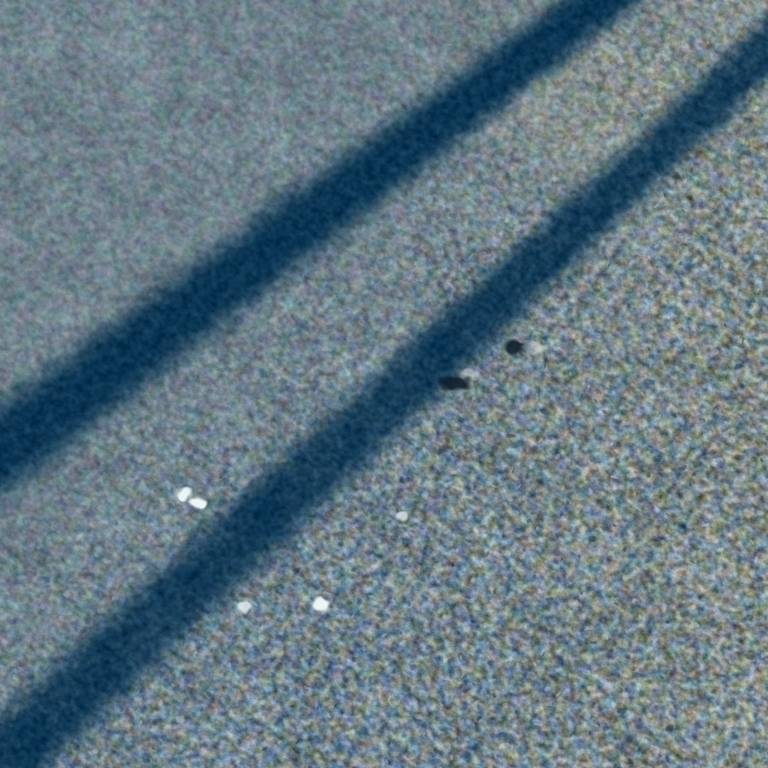
Give the GLSL for this texture, as a three.js fragment shader.

```glsl
varying vec2 vUv;

const vec3 COOL_GROUND = vec3(0.435, 0.505, 0.545);
const vec3 WARM_GROUND = vec3(0.505, 0.545, 0.535);
const vec3 SHADE = vec3(0.025, 0.195, 0.315);
const vec3 PEBBLE = vec3(0.84, 0.88, 0.88);
const vec3 HOLLOW = vec3(0.04, 0.10, 0.15);
const vec2 UPPER_START = vec2(0.0, 0.413);
const vec2 UPPER_END = vec2(0.785, 1.0);
const vec2 LOWER_START = vec2(0.0, 0.005);
const vec2 LOWER_END = vec2(1.0, 0.937);
const float GRAIN_SCALE = 78.0;
const float SMOOTH_CONTRAST = 0.17;
const float ROUGH_CONTRAST = 0.40;
const float FLECK_CELLS = 62.0;

vec2 hash2(vec2 p) {
  vec3 q = fract(vec3(p.xyx) * vec3(0.1031, 0.1030, 0.0973));
  q += dot(q, q.yzx + 33.33);
  return fract((q.xx + q.yz) * q.zy);
}

vec2 gradientAt(vec2 cell) {
  float angle = 6.28318 * hash2(cell).x;
  return vec2(cos(angle), sin(angle));
}

float gradientNoise(vec2 p) {
  vec2 i = floor(p), f = fract(p);
  vec2 u = f * f * f * (f * (f * 6.0 - 15.0) + 10.0);
  vec2 e = vec2(1.0, 0.0);
  float low = mix(dot(gradientAt(i), f), dot(gradientAt(i + e), f - e), u.x);
  float high = mix(dot(gradientAt(i + e.yx), f - e.yx),
                   dot(gradientAt(i + 1.0), f - 1.0), u.x);
  return mix(low, high, u.y);
}

float fbm(vec2 p) {
  float sum = 0.0, amp = 0.6;
  for (int i = 0; i < 3; i++) {
    sum += amp * gradientNoise(p);
    p = mat2(1.6, 1.2, -1.2, 1.6) * p + 17.3;
    amp *= 0.6;
  }
  return sum;
}

// Soft band whose half width tapers from start to end
float shadowBand(vec2 p, vec2 a, vec2 b, float startWidth, float endWidth) {
  vec2 along = b - a, rel = p - a;
  float t = dot(rel, along) / dot(along, along);
  float d = length(rel - along * t);
  float w = mix(startWidth, endWidth, clamp(t, 0.0, 1.0));
  return 1.0 - smoothstep(0.35 * w, 1.45 * w, d);
}

float spot(vec2 p, vec2 center, vec2 radius) {
  return 1.0 - smoothstep(0.55, 1.25, length((p - center) / radius));
}

// Sparse irregular pebbles; x is coverage, y is brightness choice
vec2 flecks(vec2 p) {
  vec2 q = p * FLECK_CELLS, cell = floor(q);
  vec2 kind = hash2(cell + 71.0);
  vec2 center = 0.3 + 0.4 * hash2(cell);
  vec2 radius = mix(vec2(0.13), vec2(0.29), hash2(cell + 19.0));
  return vec2(spot(fract(q), center, radius) * step(0.62, kind.x), kind.y);
}

void main() {
  vec2 p = vUv;
  float rough = smoothstep(-0.55, 0.45, p.x - p.y + 0.25 * fbm(p * 7.0));
  float warm = smoothstep(0.35, 1.25, p.x + 0.15 * fbm(p * 5.0 + 4.0));

  // Broad ground tone
  vec3 color = mix(COOL_GROUND, WARM_GROUND, warm);
  color += 0.09 * fbm(p * 9.0) + 0.07 * fbm(p * 24.0 + 8.0);
  color += vec3(0.05, 0.035, 0.01) * spot(p, vec2(0.77, 0.86), vec2(0.14, 0.09));

  // Gravel grain with faint colour variation
  mat2 tilt = mat2(0.82, 0.57, -0.57, 0.82);
  vec2 g = tilt * p * GRAIN_SCALE;
  float grain = fbm(g * vec2(0.9, 1.15)) + 0.45 * gradientNoise(g * 1.7 + 31.0);
  float contrast = mix(SMOOTH_CONTRAST, ROUGH_CONTRAST, rough);
  color += contrast * grain;
  color += vec3(0.10, 0.03, -0.09) * gradientNoise(g * 0.8 + 53.0) * (0.4 + rough);
  color += vec3(-0.04, 0.05, -0.01) * gradientNoise(g * 0.6 + 91.0);

  // Scattered light and dark flecks
  vec2 fleck = flecks(tilt * p + 0.006 * gradientNoise(p * 90.0));
  vec3 fleckColor = mix(HOLLOW, PEBBLE, smoothstep(0.25, 0.4, fleck.y));
  color = mix(color, fleckColor, fleck.x * mix(0.10, 0.34, rough));

  // Two diagonal shadows with ragged penumbrae
  vec2 ragged = p + 0.012 * vec2(fbm(p * 28.0), fbm(p * 28.0 + 40.0))
                  + 0.008 * gradientNoise(p * 95.0);
  float upper = shadowBand(ragged, UPPER_START, UPPER_END, 0.053, 0.033);
  float lower = shadowBand(ragged, LOWER_START, LOWER_END, 0.050, 0.031);
  float shade = max(upper, lower * (0.92 + 0.25 * fbm(p * 13.0)));
  vec3 shadeColor = SHADE + vec3(0.09, 0.11, 0.11) * grain;
  color = mix(color, shadeColor, clamp(shade, 0.0, 1.0) * 0.96);

  // Hollows and pale stones beside the lower shadow
  vec2 s = p + 0.007 * vec2(gradientNoise(p * 70.0), gradientNoise(p * 70.0 + 9.0));
  float hollow = max(spot(s, vec2(0.673, 0.548), vec2(0.017, 0.010)),
                     spot(s, vec2(0.592, 0.502), vec2(0.020, 0.010)));
  color = mix(color, HOLLOW, 0.85 * hollow);
  float stones = max(spot(s, vec2(0.698, 0.546), vec2(0.016, 0.008)),
                     spot(s, vec2(0.612, 0.514), vec2(0.012, 0.007)));
  color = mix(color, PEBBLE, 0.55 * stones);

  // Bright isolated pebbles
  float bright = max(spot(s, vec2(0.238, 0.356), vec2(0.010, 0.008)),
                     spot(s, vec2(0.258, 0.346), vec2(0.011, 0.009)));
  bright = max(bright, spot(s, vec2(0.418, 0.213), vec2(0.012, 0.009)));
  bright = max(bright, 0.8 * spot(s, vec2(0.318, 0.210), vec2(0.009, 0.009)));
  bright = max(bright, 0.7 * spot(s, vec2(0.524, 0.327), vec2(0.009, 0.008)));
  color = mix(color, PEBBLE + 0.08, bright);

  gl_FragColor = vec4(clamp(color, 0.0, 1.0), 1.0);
}
```
